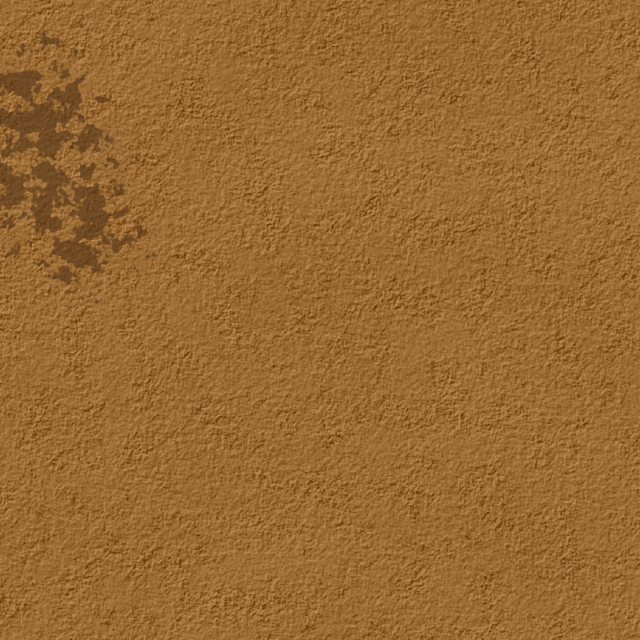
A WebGL 2 fragment shader for this texture:

```glsl
#version 300 es
precision highp float;
// Dry crumbly earth with a patchy damp stain near the left edge.
// A height field of layered gradient noise and broken plates is lit from
// the upper left; clustered creases and the stain are laid over the relief.

uniform vec2 u_resolution;
out vec4 outColor;

// Colours
const vec3 EARTH = vec3(0.614, 0.424, 0.213);
const vec3 TONE_STEP = vec3(0.043, 0.043, 0.040);
const vec3 DAMP = vec3(0.440, 0.291, 0.140);

// Relief
const vec2 LIGHT_DIR = vec2(-0.64, 0.77);
const float LIGHT_REACH = 0.0012;
const float CLUMP_FREQ = 58.0;
const float PLATE_FREQ = 76.0;
const float CRUMB_FREQ = 128.0;
const float GRAIN_FREQ = 227.0;
const float RELIEF_GAIN = 5.4;
const float LIT_GAIN = 0.85;
const float SPECKLE_GAIN = 1.5;

// Creases: long cracks, and finer gaps between crumbs
const float CRACK_FREQ = 50.0;
const float CRACK_WIDTH = 0.10;
const float CRACK_DEPTH = 2.5;
const float GAP_FREQ = 92.0;
const float GAP_WIDTH = 0.14;
const float GAP_DEPTH = 1.5;

// Stain
const float STAIN_RADIUS = 0.046;
const float STAIN_FALLOFF = 8.0;
const float STAIN_EDGE = 0.09;

// Random unit gradient for a lattice corner
vec2 cornerGradient(vec2 cell) {
    uvec2 q = uvec2(ivec2(cell)) * uvec2(1597u, 3571u);
    uint n = (q.x ^ (q.y << 7u)) + q.y;
    n = (n ^ (n >> 15u)) * 73939u;
    n = (n ^ (n >> 13u)) * 51787u;
    n ^= n >> 16u;
    float angle = float(n & 65535u) / 65536.0 * 6.28319;
    return vec2(cos(angle), sin(angle));
}

float gradientNoise(vec2 p) {
    vec2 i = floor(p), f = p - i;
    vec2 w = f * f * f * (f * (f * 6.0 - 15.0) + 10.0);
    float a = dot(cornerGradient(i), f);
    float b = dot(cornerGradient(i + vec2(1, 0)), f - vec2(1, 0));
    float c = dot(cornerGradient(i + vec2(0, 1)), f - vec2(0, 1));
    float d = dot(cornerGradient(i + vec2(1, 1)), f - vec2(1, 1));
    return mix(mix(a, b, w.x), mix(c, d, w.x), w.y);
}

// Bends smooth noise contours into ragged ones
vec2 ragged(vec2 p) {
    vec2 q = p * 135.0;
    return p + 0.006 * vec2(gradientNoise(q + 17.3), gradientNoise(q + 91.7));
}

float soilHeight(vec2 p) {
    float clumps = gradientNoise(p * CLUMP_FREQ + 5.2);
    float crumbs = gradientNoise(p * CRUMB_FREQ + 31.4);
    float grains = gradientNoise(p * GRAIN_FREQ + 47.9);
    float plates = gradientNoise(ragged(p) * PLATE_FREQ + 12.6);
    return 0.4 * clumps + 0.5 * crumbs + 0.42 * grains
        + 0.32 * smoothstep(-0.04, 0.16, plates);
}

// Dark line along the zero contour of a noise
float creaseAt(vec2 p, float width) {
    return 1.0 - smoothstep(0.0, width, abs(gradientNoise(p)));
}

float segmentDistance(vec2 p, vec2 a, vec2 b) {
    vec2 ab = b - a;
    float t = clamp(dot(p - a, ab) / dot(ab, ab), 0.0, 1.0);
    return length(p - a - ab * t);
}

// Blotches gathered along a slanted streak and the canvas edge
float stainCover(vec2 p) {
    float streak = segmentDistance(p, vec2(0.06, 0.85), vec2(0.135, 0.63));
    float rim = segmentDistance(p, vec2(0.0, 0.83), vec2(0.0, 0.67)) + 0.025;
    float reach = (STAIN_RADIUS - min(streak, rim)) * STAIN_FALLOFF;
    float blotches = 0.9 * gradientNoise(p * vec2(26.0, 33.0) + 3.7)
        + 0.55 * gradientNoise(p * 62.0 + 8.1)
        + 0.4 * gradientNoise(p * 130.0 + 2.9);
    return smoothstep(-STAIN_EDGE, STAIN_EDGE, blotches + min(reach, 0.12));
}

void main() {
    vec2 p = gl_FragCoord.xy / u_resolution.y;

    // Directional light on the relief, rougher in some areas
    vec2 reach = LIGHT_DIR * LIGHT_REACH;
    float slope = soilHeight(p - reach) - soilHeight(p + reach);
    float cluster = gradientNoise(p * 17.0 + 60.5);
    float tone = slope * RELIEF_GAIN * (1.0 + 0.7 * cluster);
    tone *= tone > 0.0 ? LIT_GAIN : 1.0;

    // Creases gather in the rough areas, strongest on shaded slopes
    vec2 bent = ragged(p);
    float broken = 0.8 * gradientNoise(p * 36.0 + 40.2) + 0.5 * cluster;
    float shaded = smoothstep(1.0, -0.8, tone);
    float cracks = creaseAt(bent * CRACK_FREQ + 77.1, CRACK_WIDTH)
        * smoothstep(0.0, 0.24, broken);
    float gaps = creaseAt(bent * GAP_FREQ + 29.6, GAP_WIDTH)
        * smoothstep(-0.1, 0.25, broken);
    tone -= shaded * max(CRACK_DEPTH * cracks, GAP_DEPTH * gaps);

    // Fine speckle, then medium and broad changes of brightness
    tone += SPECKLE_GAIN * gradientNoise(p * 185.0 + 63.4);
    tone += 0.45 * gradientNoise(p * 34.0 + 55.3);
    tone += 0.5 * gradientNoise(p * 5.0 + 21.8);

    // The damp stain darkens and flattens the soil
    vec3 earth = EARTH + TONE_STEP * clamp(tone, -4.5, 2.4);
    vec3 damp = DAMP + TONE_STEP * 0.4 * clamp(tone, -4.0, 2.0);
    outColor = vec4(mix(earth, damp, stainCover(p)), 1.0);
}
```
